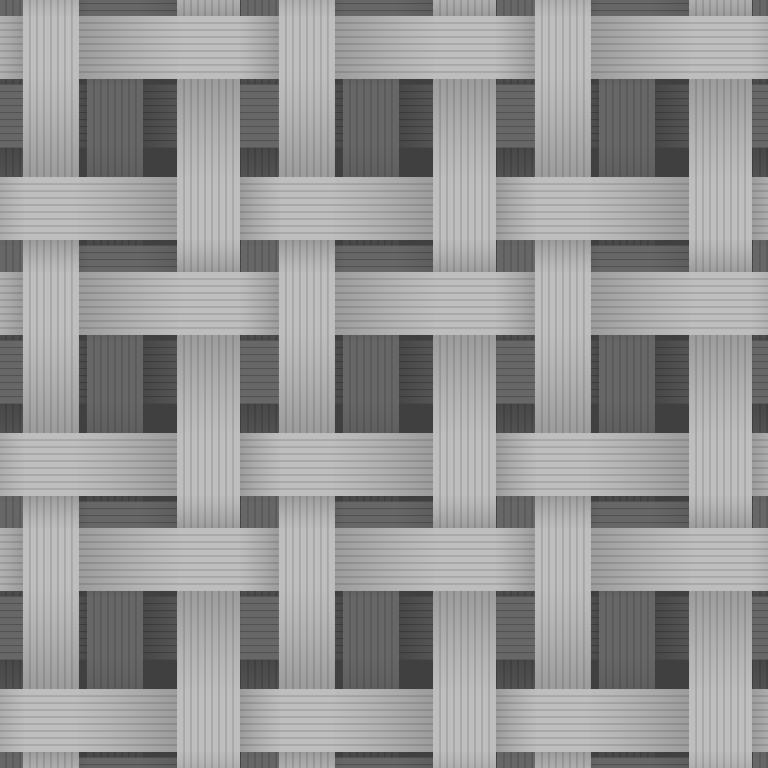
This pattern is drawn by a WebGL 2 fragment shader. Its source:

```glsl
#version 300 es
precision highp float;
// Two stacked open weaves of ribbed grey bands, three repeats across and down.

uniform vec2 u_resolution;
out vec4 fragColor;

// A band is vec2(center, half width) in units of one repeat.
float offsetFrom(float x, vec2 band) {
    return fract(x - band.x + 0.5) - 0.5;
}

float coverage(float x, vec2 band, float px) {
    return clamp((band.y - abs(offsetFrom(x, band))) / px + 0.5, 0.0, 1.0);
}

// Thin grooves between equal ribs, box filtered; none on the outer edges.
float grooves(float x, vec2 band, float px) {
    float pitch = 0.02734;
    float d = offsetFrom(x, band);
    float e = (d + band.y) / pitch;
    float near = abs(fract(e + 0.5) - 0.5) * pitch;
    float line = (min(near + 0.5 * px, 0.002) - max(near - 0.5 * px, -0.002)) / px;
    return clamp(line, 0.0, 1.0) * step(0.5 * pitch, band.y - abs(d));
}

// Height along a band: 1 where it crosses over, falling to 0 where it dives under.
float lift(float s, vec2 over, vec2 under) {
    if (abs(offsetFrom(s, over)) < over.y) return 1.0;
    float after = fract(s - over.x - over.y) / fract(under.x - under.y - over.x - over.y);
    float before = fract(over.x - over.y - s) / fract(over.x - over.y - under.x - under.y);
    float t = clamp(min(after, before), 0.0, 1.0);
    return 0.94 * (1.0 - pow(t, 1.25));
}

float weave(vec2 p, float px, float backdrop, float dim, float lit) {
    vec2 left = vec2(0.199, 0.1094), right = vec2(0.8145, 0.123);
    vec2 upper = vec2(0.1855, 0.123), lower = vec2(0.8145, 0.123);
    p = fract(p);
    bool isLeft = p.x < 0.5, isUpper = p.y < 0.5;
    vec2 column = isLeft ? left : right;
    vec2 row = isUpper ? upper : lower;

    // Tone of each direction, bright on top of the crossings
    float columnLift = isLeft ? lift(p.y, upper, lower) : lift(p.y, lower, upper);
    float rowLift = isUpper ? lift(p.x, right, left) : lift(p.x, left, right);
    float columnTone = mix(dim, lit, columnLift) * (1.0 - 0.22 * grooves(p.x, column, px));
    float rowTone = mix(dim, lit, rowLift) * (1.0 - 0.22 * grooves(p.y, row, px));

    // Crossings alternate like a checkerboard
    float columnMask = coverage(p.x, column, px);
    float rowMask = coverage(p.y, row, px);
    return isLeft == isUpper
        ? mix(mix(backdrop, rowTone, rowMask), columnTone, columnMask)
        : mix(mix(backdrop, columnTone, columnMask), rowTone, rowMask);
}

void main() {
    vec2 uv = gl_FragCoord.xy / u_resolution;
    vec2 p = 3.0 * vec2(uv.x, 1.0 - uv.y);
    float px = 3.0 / min(u_resolution.x, u_resolution.y);

    // Dark weave behind, shifted right and down, then the pale weave in front
    float behind = weave(p - vec2(0.25, 0.268), px, 0.25, 0.28, 0.405);
    float tone = weave(p, px, behind, 0.61, 0.745);
    fragColor = vec4(vec3(tone), 1.0);
}
```
